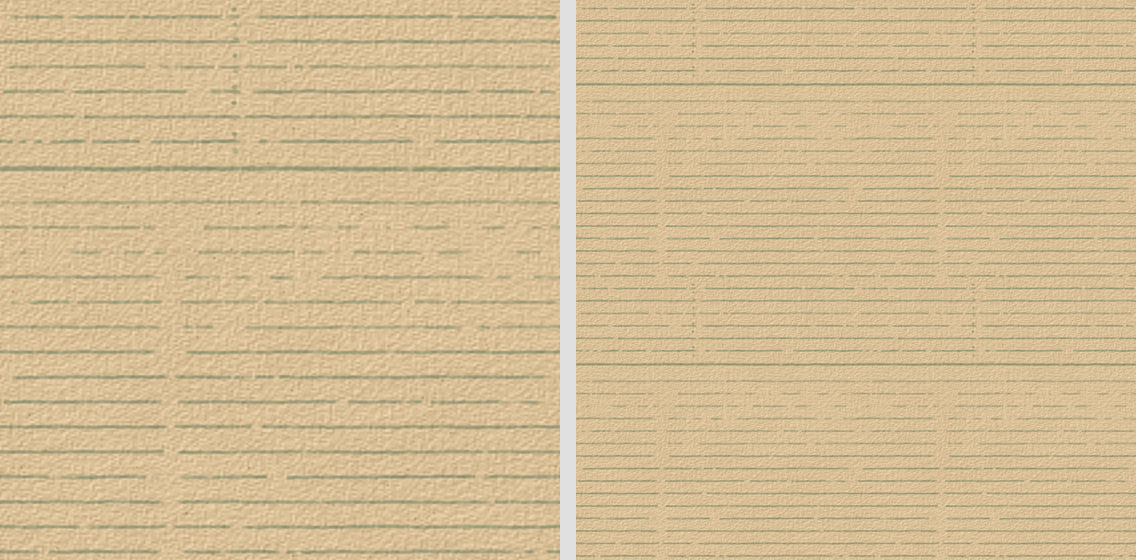
Left: one tile. Right: repeated 2 by 2.
Write a WebGL 1 fragment shader that draws this texture.

```glsl
precision highp float;
// Tan ruled paper with worn grey-green lines and a short dotted margin, tiling.
uniform vec2 u_resolution;

const vec3 PAPER = vec3(0.855, 0.753, 0.593);
const vec3 INK = vec3(0.575, 0.588, 0.455);
const vec3 SPECK = vec3(0.66, 0.50, 0.33);
const float ROWS = 22.0;          // ruled lines from top to bottom
const float THICK_ROW = 6.0;      // heavier line, counted from the top
const float GAP_ABOVE = 0.004;    // extra space above the heavier line
const float GAP_BELOW = 0.0155;   // extra space below it
const float PITCH = (1.0 - GAP_ABOVE - GAP_BELOW) / ROWS;
const float FIRST = 0.030;        // first line, measured from the top
const float HALF_WIDTH = 0.0034;
const float WOBBLE = 0.0016;
const float MARGIN_X = 0.419;
const float MARGIN_DOTS = 10.0;
const float DOT_PITCH = 0.0285;
const float WORN_X = 0.305;       // column where lower lines are rubbed away
const vec2 GRAIN = vec2(210.0, 256.0);
const float GRAIN_DEPTH = 0.105;
const float SPECK_CELLS = 64.0;

float hash(vec2 p) {
  return fract(sin(dot(p, vec2(127.1, 311.7))) * 43758.545);
}

// Value noise that wraps after the given whole number of cells.
float noise(vec2 p, vec2 period) {
  vec2 i = floor(p);
  vec2 f = fract(p);
  f = f * f * (3.0 - 2.0 * f);
  vec2 a = mod(i, period);
  vec2 b = mod(i + 1.0, period);
  return mix(mix(hash(a), hash(vec2(b.x, a.y)), f.x),
             mix(hash(vec2(a.x, b.y)), hash(b), f.x), f.y);
}

// Independent wrapping noise along each ruled line.
float rowNoise(float x, float cells, float row) {
  return noise(vec2(x * cells, row), vec2(cells, ROWS));
}

float within(float lo, float hi, float v) {
  return step(lo, v) * step(v, hi);
}

// Raised fibres: the difference of two shifted noise samples.
float paperGrain(vec2 uv) {
  vec2 p = uv * GRAIN;
  float relief = noise(p, GRAIN) - noise(p + vec2(0.8, -1.1), GRAIN);
  float mottle = noise(uv * 90.0, vec2(90.0)) - 0.5;
  float cloud = noise(uv * 12.0, vec2(12.0)) - 0.5;
  return relief * GRAIN_DEPTH + mottle * 0.022 + cloud * 0.012;
}

float ruledInk(vec2 uv) {
  // Remove the extra gaps so that the rows become evenly spaced.
  float top = 1.0 - uv.y;
  float thickY = FIRST + THICK_ROW * PITCH + GAP_ABOVE;
  float q = top - GAP_ABOVE * step(thickY - 0.5 * PITCH, top)
                - GAP_BELOW * step(thickY + 0.65 * PITCH, top);
  float index = floor((q - FIRST) / PITCH + 0.5);
  float row = mod(index, ROWS);
  float thick = within(THICK_ROW - 0.5, THICK_ROW + 0.5, row);
  float rowRand = hash(vec2(row, 5.0));

  // Line profile with a slight wobble.
  float bend = rowNoise(uv.x, 20.0, row) + 0.6 * rowNoise(uv.x, 70.0, row) - 0.8;
  float d = abs(q - FIRST - index * PITCH + bend * WOBBLE);
  float w = HALF_WIDTH * (1.0 + 0.4 * thick);
  float line = 1.0 - smoothstep(0.2 * w, 1.5 * w, d);

  // Breaks: light on most rows, heavy on row 2 and across the middle band.
  float heavy = max(within(1.5, 2.5, row), within(6.5, 12.5, row));
  float wear = mix(0.10, 0.22, rowRand) + 0.15 * heavy - 0.08 * thick;
  float body = 0.55 * rowNoise(uv.x, 26.0, row) + 0.45 * rowNoise(uv.x, 75.0, row);
  float kept = smoothstep(wear - 0.06, wear + 0.12, body);

  // Rubbed column low down, and a break just right of the margin.
  float rub = 0.028 * hash(vec2(row, 9.0)) * step(8.5, row);
  kept *= smoothstep(rub - 0.006, rub + 0.006, abs(uv.x - WORN_X));
  float nick = mix(0.004, 0.018, rowRand) * step(row, THICK_ROW - 0.5);
  kept *= smoothstep(nick - 0.004, nick + 0.004, abs(uv.x - MARGIN_X - 0.010 - nick));

  float shade = 0.82 + 0.36 * (rowNoise(uv.x, 110.0, row) - 0.5);
  return line * kept * min(1.0, shade + 0.15 * thick - 0.16 * heavy);
}

// Faint dots from the top edge down to the heavier line.
float marginInk(vec2 uv) {
  float t = (1.0 - uv.y) / DOT_PITCH;
  float id = floor(t);
  vec2 jitter = vec2(hash(vec2(id, 31.0)), hash(vec2(id, 47.0))) - 0.5;
  vec2 d = vec2(uv.x - MARGIN_X, (fract(t) - 0.5) * DOT_PITCH);
  float r = length((d - jitter * vec2(0.004, 0.008)) * vec2(0.85, 1.0));
  float strength = mix(0.45, 0.85, hash(vec2(id, 61.0)));
  return (1.0 - smoothstep(0.002, 0.0058, r)) * strength * step(id, MARGIN_DOTS - 0.5);
}

float specks(vec2 uv) {
  vec2 p = uv * SPECK_CELLS;
  vec2 id = mod(floor(p), SPECK_CELLS);
  vec2 centre = 0.3 + 0.4 * vec2(hash(id + 17.0), hash(id + 83.0));
  float r = length(fract(p) - centre);
  return (1.0 - smoothstep(0.06, 0.24, r)) * step(0.965, hash(id + 140.0));
}

void main() {
  vec2 uv = gl_FragCoord.xy / u_resolution;
  float grain = paperGrain(uv);
  vec3 color = mix(PAPER, SPECK, 0.5 * specks(uv));
  float ink = max(ruledInk(uv), marginInk(uv));
  color = mix(color, INK, ink) + grain * vec3(0.95, 1.0, 1.05) * (1.0 - 0.35 * ink);
  gl_FragColor = vec4(color, 1.0);
}
```
